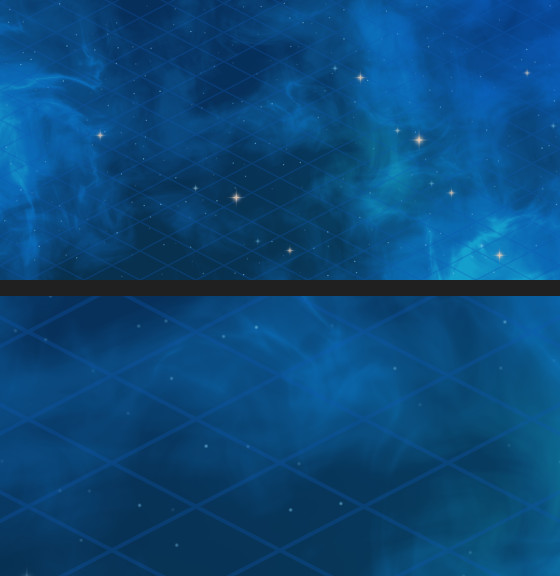
Top, the full canvas; bottom, a detail of the centre.
A WebGL 1 fragment shader for this background:

```glsl
precision highp float;
uniform vec2 u_resolution;

const vec3 NAVY = vec3(0.025, 0.185, 0.36);
const vec3 DARK_TEAL = vec3(0.03, 0.19, 0.31);
const vec3 DEEP = vec3(0.04, 0.29, 0.51);
const vec3 AZURE = vec3(0.04, 0.41, 0.71);
const vec3 ROYAL = vec3(0.03, 0.30, 0.66);
const vec3 TEAL = vec3(0.04, 0.41, 0.60);
const vec3 GREEN = vec3(0.06, 0.55, 0.58);
const vec3 CYAN = vec3(0.08, 0.62, 0.80);
const vec3 GRID_BLUE = vec3(0.05, 0.34, 0.70);

const vec3 COOL_STAR = vec3(0.45, 0.75, 0.90);
const vec3 WARM_STAR = vec3(0.90, 0.80, 0.72);

const vec2 DIAMOND = vec2(0.20, 0.104);  // width and height of a grid cell
const float LINE_WIDTH = 0.0045;
const float LINE_ALPHA = 0.30;
const float DUST_CELLS = 20.0;
const float DUST_SHARE = 0.36;
const float DUST_RADIUS = 0.0025;
const int STAR_COUNT = 15;
const float STAR_MIN = 0.018;
const float STAR_MAX = 0.046;
const float BROAD_CONTRAST = 0.30;
const float FINE_CONTRAST = 0.20;
const float WISP_CONTRAST = 0.42;
const mat2 TURN = mat2(0.8, 0.6, -0.6, 0.8);

vec2 hash2(vec2 p) {
  return fract(sin(vec2(dot(p, vec2(127.1, 311.7)), dot(p, vec2(269.5, 183.3)))) * 4375.85);
}

// Layered, warped sines, roughly -0.8 to 0.8
float clouds(vec2 p) {
  float sum = 0.0;
  float amplitude = 0.5;
  for (int i = 0; i < 6; i++) {
    p = TURN * p;
    p += 0.5 * sin(p.yx * 1.3 + float(i) * 1.7);
    sum += amplitude * sin(p.x) * sin(p.y + 0.8);
    p *= 1.75;
    amplitude *= 0.58;
  }
  return sum;
}

float glow(vec2 p, vec2 center, vec2 radius) {
  vec2 d = (p - center) / radius;
  return exp(-dot(d, d));
}

float gridLine(float phase, float pixel) {
  float dist = abs(fract(phase) - 0.5) / length(1.0 / DIAMOND);
  float halfWidth = 0.5 * LINE_WIDTH;
  return 1.0 - smoothstep(halfWidth - 0.5 * pixel, halfWidth + 0.7 * pixel, dist);
}

vec3 nebula(vec2 p) {
  float broad = clouds(p * 6.0 + 1.3);
  float fine = clouds(p * 13.0 + vec2(4.1, 7.7));
  vec2 q = p + 0.08 * vec2(broad, fine);

  // Regions where bright filaments gather
  float wispArea = glow(q, vec2(0.20, 0.74), vec2(0.20, 0.18))
    + 0.8 * glow(q, vec2(0.20, 0.32), vec2(0.22, 0.14))
    + 0.9 * glow(q, vec2(0.95, 0.76), vec2(0.16, 0.16))
    + 0.6 * glow(q, vec2(1.35, 0.42), vec2(0.25, 0.22))
    + 1.2 * glow(q, vec2(1.78, 0.08), vec2(0.24, 0.18));
  float ridge = 1.0 - abs(clouds(p * 8.0 + vec2(8.2, 2.6)));
  float wisps = pow(max(ridge, 0.0), 6.0) * (0.10 + wispArea);

  float light = 0.01 + 0.56 * glow(q, vec2(0.0, 0.58), vec2(0.42, 0.60))
    + 0.44 * smoothstep(0.75, 1.70, q.x)
    + 0.22 * glow(q, vec2(1.05, 1.0), vec2(0.25, 0.32))
    + 0.32 * glow(q, vec2(1.80, 0.0), vec2(0.28, 0.26))
    + BROAD_CONTRAST * broad + FINE_CONTRAST * fine + WISP_CONTRAST * wisps;

  vec3 color = mix(DARK_TEAL, NAVY, smoothstep(0.1, 0.8, p.y));
  color = mix(color, DEEP, smoothstep(-0.04, 0.36, light));
  color = mix(color, AZURE, smoothstep(0.32, 0.66, light));
  float shade = 0.70 + 0.60 * clamp(light, 0.0, 1.0);
  color = mix(color, TEAL * shade, 0.5 * glow(q, vec2(1.35, 0.35), vec2(0.40, 0.40)));
  float royalArea = smoothstep(0.35, 0.95, q.y) * smoothstep(1.25, 1.85, q.x);
  color = mix(color, ROYAL * shade, 0.75 * royalArea);
  color = mix(color, GREEN, glow(q, vec2(1.35, 0.43), vec2(0.15, 0.12)) * clamp(0.35 + 0.6 * fine, 0.0, 1.0));
  return mix(color, CYAN, smoothstep(0.62, 1.12, light));
}

// One faint point per occupied cell
float starDust(vec2 p, float pixel) {
  vec2 cell = floor(p * DUST_CELLS);
  vec2 offset = 0.2 + 0.6 * hash2(cell);
  vec2 traits = hash2(cell + 41.0);
  float dist = length(p - (cell + offset) / DUST_CELLS);
  float point = 1.0 - smoothstep(0.0, DUST_RADIUS + 0.6 * pixel, dist);
  return point * step(traits.x, DUST_SHARE) * mix(0.12, 0.7, traits.y * traits.y);
}

// Soft core with a thin cross of rays
float sparkle(vec2 d, float size, float pixel) {
  float core = exp(-dot(d, d) / (0.09 * size * size));
  vec2 a = abs(d);
  float thin = max(0.05 * size, 0.6 * pixel);
  vec2 rays = exp(-a.yx * a.yx / (thin * thin)) * (1.0 - smoothstep(0.0, size, a));
  return clamp(0.75 * core + 0.4 * max(rays.x, rays.y), 0.0, 0.95);
}

void main() {
  float pixel = 1.0 / u_resolution.y;
  vec2 p = gl_FragCoord.xy * pixel;
  vec3 color = nebula(p);

  // Isometric grid
  vec2 g = p / DIAMOND;
  float lines = max(gridLine(g.x + g.y, pixel), gridLine(g.x - g.y, pixel));
  color = mix(color, GRID_BLUE, LINE_ALPHA * lines);
  color = mix(color, COOL_STAR, starDust(p, pixel));

  // Large stars, denser toward the right
  for (int i = 0; i < STAR_COUNT; i++) {
    float n = float(i);
    float rank = 1.0 - n / float(STAR_COUNT);
    vec2 center = vec2(2.0 * sqrt(fract(0.56 + 0.618 * n)), 0.08 + 0.84 * fract(0.5 + 0.755 * n));
    float size = mix(STAR_MIN, STAR_MAX, rank * rank * rank);
    vec3 tint = mix(COOL_STAR, WARM_STAR, smoothstep(0.3, 0.6, rank));
    color = mix(color, tint, sparkle(p - center, size, pixel) * mix(0.5, 1.0, rank));
  }
  gl_FragColor = vec4(color, 1.0);
}
```
